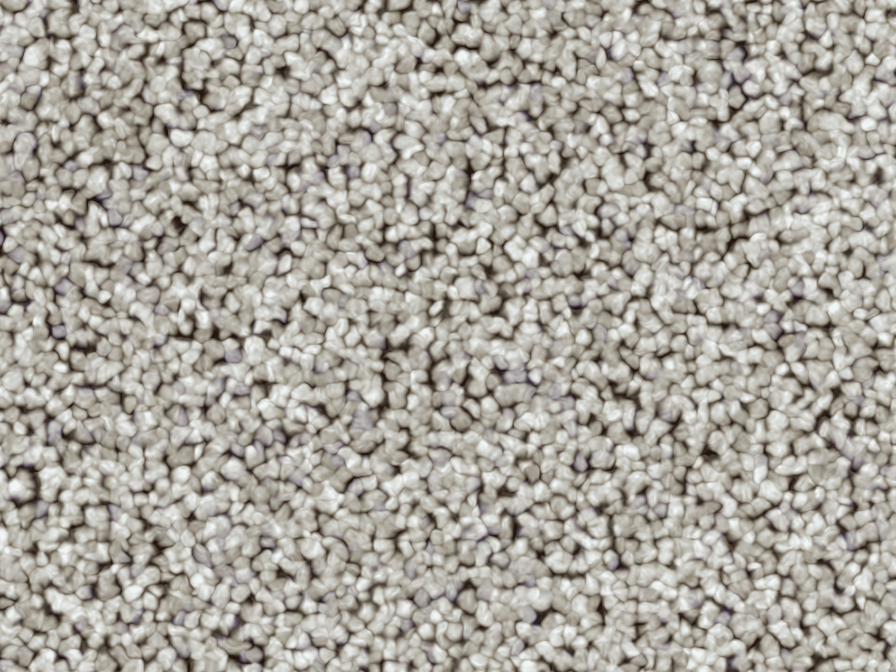
This texture is drawn by a WebGL 2 fragment shader. Its source:

```glsl
#version 300 es
precision highp float;

uniform vec2 u_resolution;
out vec4 fragColor;

#define TUFTS 56.0          // tufts per canvas height
#define JITTER 0.95         // scatter of tuft centres
#define TUFT_RADIUS 0.76    // in cells
#define EDGE_HARDNESS 5.5   // separation of neighbouring tufts
#define GAP_DARKNESS 0.34
#define FIBRE_CONTRAST 0.15
#define SHADOW vec3(0.30, 0.26, 0.22)
#define YARN vec3(0.63, 0.605, 0.55)
#define TIP vec3(0.88, 0.89, 0.88)
#define COOL_CAST vec3(-0.02, -0.02, 0.06)

// Integer hash: three values in 0..1 per lattice point and seed
vec3 hash3(ivec2 cell, int seed) {
    uvec3 v = uvec3(ivec3(cell, seed)) * 1664525u + 1013904223u;
    v.x += v.y * v.z; v.y += v.z * v.x; v.z += v.x * v.y;
    v ^= v >> 16u;
    v.x += v.y * v.z; v.y += v.z * v.x; v.z += v.x * v.y;
    return vec3(v >> 8u) / 16777216.0;
}

float valueNoise(vec2 p, int seed) {
    ivec2 cell = ivec2(floor(p));
    vec2 f = fract(p);
    f = f * f * (3.0 - 2.0 * f);
    float bottom = mix(hash3(cell, seed).x, hash3(cell + ivec2(1, 0), seed).x, f.x);
    float top = mix(hash3(cell + ivec2(0, 1), seed).x, hash3(cell + ivec2(1, 1), seed).x, f.x);
    return mix(bottom, top, f.y);
}

// Soft union of domed tufts: x = lightness, y = pile height, z = cool cast
vec3 pile(vec2 p) {
    ivec2 base = ivec2(floor(p));
    vec3 sum = vec3(0.0);
    for (int y = -1; y <= 1; y++) {
        for (int x = -1; x <= 1; x++) {
            ivec2 cell = base + ivec2(x, y);
            vec3 place = hash3(cell, 1);
            vec3 look = hash3(cell, 2);
            vec3 shape = hash3(cell, 3);

            vec2 centre = vec2(cell) + 0.5 + JITTER * (place.xy - 0.5);
            float angle = 3.14159 * place.z;
            vec2 along = vec2(cos(angle), sin(angle));
            vec2 offset = p - centre;
            vec2 local = vec2(dot(offset, along), dot(offset, vec2(-along.y, along.x)));
            float stretch = 1.0 + 0.25 * shape.x;
            float radius = TUFT_RADIUS * (0.86 + 0.28 * shape.y);
            vec2 q = local * vec2(1.0 / stretch, stretch) / radius;
            float d2 = dot(q, q);

            // Worn creases lower whole groups of tufts
            float crease = valueNoise(centre * vec2(0.16, 0.32), 4) - 0.5;
            float height = 1.0 - d2 + 0.5 * look.x + 0.25 * crease;

            // Fibres run along each tuft
            float fibre = valueNoise(local * vec2(2.4, 4.0) + 40.0 * shape.xy, 5) - 0.5;
            float light = 0.665 + 0.27 * look.y + FIBRE_CONTRAST * fibre;
            light += 0.09 * dot(offset, vec2(-0.4, 0.9)) - 0.20 * min(d2, 1.3);

            float weight = exp(EDGE_HARDNESS * height);
            sum += weight * vec3(light, 1.0, smoothstep(0.72, 1.0, look.z));
        }
    }
    return vec3(sum.x / sum.y, log(sum.y) / EDGE_HARDNESS, sum.z / sum.y);
}

void main() {
    vec2 uv = gl_FragCoord.xy / u_resolution.y;
    vec2 p = uv * TUFTS;

    // Slight bending keeps the tufts from looking like perfect ellipses
    vec2 bend = vec2(valueNoise(p * 1.3, 6), valueNoise(p * 1.3, 7)) - 0.5;
    vec3 tuft = pile(p + 0.45 * bend);

    // Depth between tufts, broad mottling and fine fuzz
    float gap = 1.0 - smoothstep(0.05, 1.1, tuft.y);
    float mottling = valueNoise(uv * 5.0, 8) + 0.6 * valueNoise(uv * 13.0, 9) - 0.8;
    float fuzz = valueNoise(p * 3.2, 10) - 0.5;
    float light = tuft.x - GAP_DARKNESS * gap + 0.03 * mottling + 0.09 * fuzz;

    // Lightness to yarn colour
    vec3 color = mix(SHADOW, YARN, clamp((light - 0.26) / 0.34, -0.5, 1.0));
    color = mix(color, TIP, clamp((light - 0.60) / 0.29, 0.0, 1.25));
    color += COOL_CAST * tuft.z * (1.0 - smoothstep(0.58, 0.80, light));

    fragColor = vec4(clamp(color, 0.0, 1.0), 1.0);
}
```
